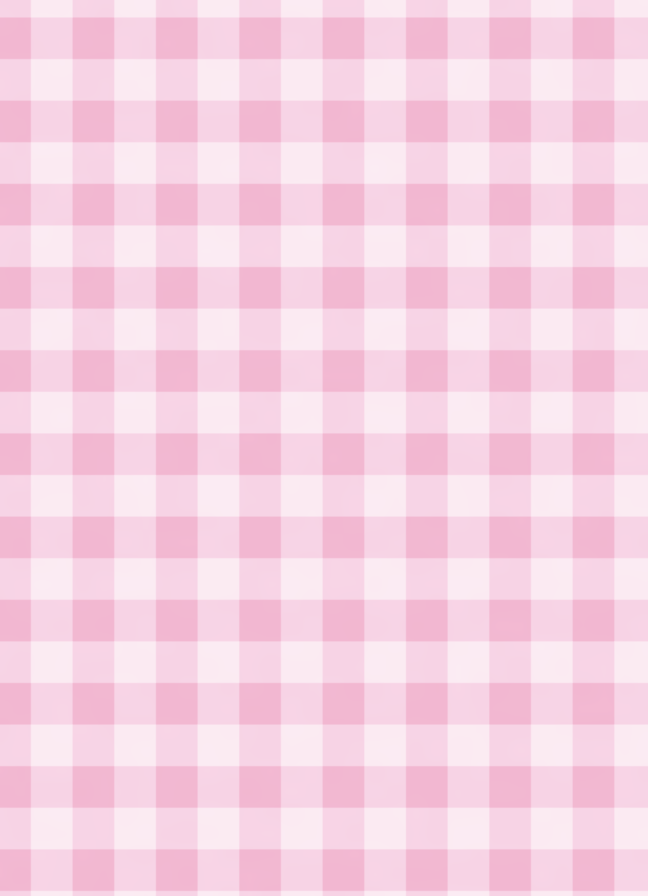
This pattern is drawn by a WebGL 1 fragment shader. Its source:

```glsl
precision highp float;

uniform vec2 u_resolution;

const vec2 REPEATS = vec2(7.775, 10.771);
const vec2 BAND_CENTER = vec2(0.121, 0.311);
const float BAND_WIDTH = 0.5;
const float EDGE_SOFTNESS = 0.012;
const float MOTTLE = 0.008;

const vec3 LIGHT_PINK = vec3(0.985, 0.92, 0.95);
const vec3 MID_PINK = vec3(0.97, 0.83, 0.90);
const vec3 DEEP_PINK = vec3(0.95, 0.72, 0.82);

float hash(vec2 p) {
  vec3 q = fract(vec3(p.xyx) * 0.1031);
  q += dot(q, q.yzx + 33.33);
  return fract((q.x + q.y) * q.z);
}

float valueNoise(vec2 p) {
  vec2 cell = floor(p);
  vec2 f = fract(p);
  f = f * f * (3.0 - 2.0 * f);
  float bottom = mix(hash(cell), hash(cell + vec2(1.0, 0.0)), f.x);
  float top = mix(hash(cell + vec2(0.0, 1.0)), hash(cell + vec2(1.0)), f.x);
  return mix(bottom, top, f.y);
}

// Coverage of a repeating band, measured in repeat units
float band(float position, float center, float width, float softness) {
  float distanceToCenter = abs(fract(position - center + 0.5) - 0.5);
  float halfWidth = 0.5 * width;
  return 1.0 - smoothstep(halfWidth - softness, halfWidth + softness, distanceToCenter);
}

// Zero, one or two layers of dyed thread
vec3 gingham(float warp, float weft) {
  vec3 single = mix(LIGHT_PINK, MID_PINK, max(warp, weft));
  return mix(single, DEEP_PINK, warp * weft);
}

void main() {
  vec2 uv = gl_FragCoord.xy / u_resolution;
  vec2 weave = uv * REPEATS;
  vec2 softness = max(vec2(EDGE_SOFTNESS), 0.7 * REPEATS / u_resolution);

  float warp = band(weave.x, BAND_CENTER.x, BAND_WIDTH, softness.x);
  float weft = band(weave.y, BAND_CENTER.y, BAND_WIDTH, softness.y);
  vec3 color = gingham(warp, weft);

  // Faint uneven dye
  float dye = valueNoise(weave * 4.0) - 0.5;
  color += MOTTLE * dye * vec3(0.3, 1.0, 0.7);

  gl_FragColor = vec4(clamp(color, 0.0, 1.0), 1.0);
}
```
